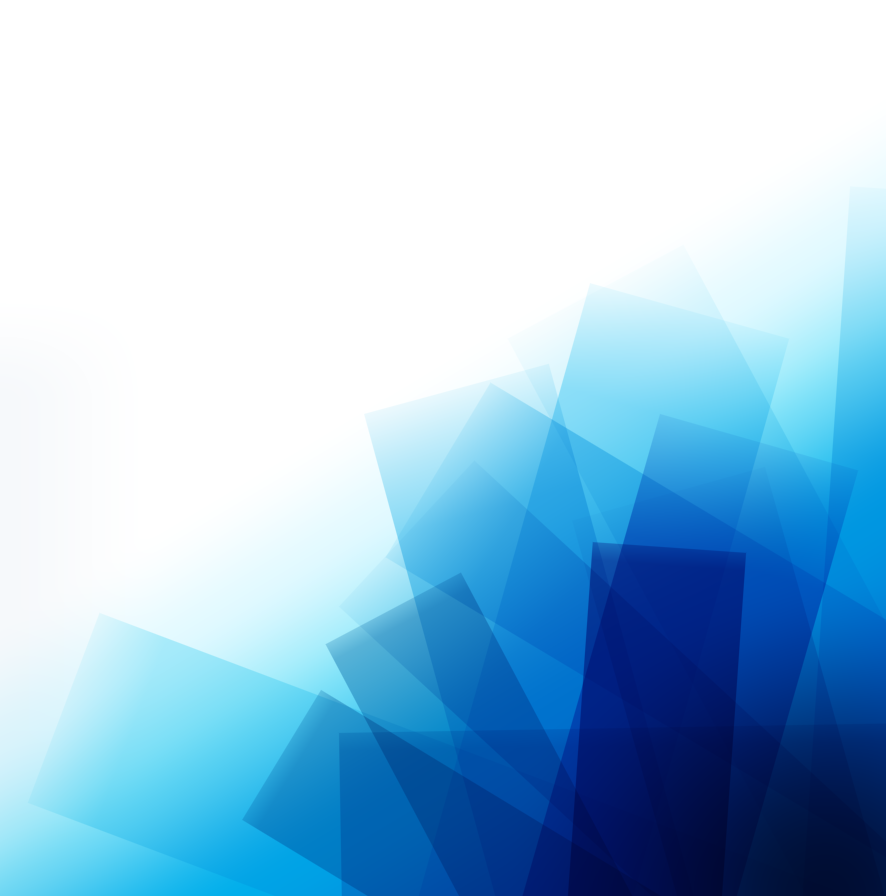
Write a Shadertoy shader that draws this background.

```glsl
// Translucent blue sheets fanning up from the lower right over a white to cyan glow.

const vec2 CANVAS = vec2(0.988, 1.0);

// Soft diagonal glow; depth grows towards the lower right.
vec3 glow(float depth) {
    const vec3 white = vec3(1.0);
    const vec3 ice   = vec3(0.87, 0.975, 1.0);
    const vec3 aqua  = vec3(0.56, 0.91, 0.98);
    const vec3 cyan  = vec3(0.0, 0.68, 0.92);
    const vec3 azure = vec3(0.0, 0.45, 0.84);
    vec3 color = mix(white, ice, smoothstep(-0.04, 0.14, depth));
    color = mix(color, aqua, smoothstep(0.10, 0.27, depth));
    color = mix(color, cyan, smoothstep(0.20, 0.44, depth));
    return mix(color, azure, smoothstep(0.42, 0.72, depth));
}

// Coverage of a long sheet whose short end runs from a to b.
// The sheet lies clockwise of that end and fades in over a given length.
float sheet(vec2 p, vec2 a, vec2 b, float fade) {
    float width = length(b - a);
    vec2 across = (b - a) / width;
    vec2 along = vec2(across.y, -across.x);
    float s = dot(p - a, across);
    float t = dot(p - a, along);
    float inside = min(min(s, width - s), t);
    float edge = 0.8 / iResolution.y;
    return smoothstep(-edge, edge, inside) * clamp((t + 0.03) / (fade + 0.03), 0.0, 1.0);
}

// Multiplies the colour by a tint where the sheet covers it.
vec3 stain(vec3 color, vec3 tint, float coverage) {
    return color * mix(vec3(1.0), tint, coverage);
}

void mainImage(out vec4 fragColor, in vec2 fragCoord) {
    vec2 p = fragCoord / iResolution.xy * CANVAS;

    const vec3 mist  = vec3(0.80, 0.94, 0.98);
    const vec3 sky   = vec3(0.60, 0.87, 0.96);
    const vec3 slate = vec3(0.60, 0.77, 0.86);
    const vec3 cobalt = vec3(0.35, 0.62, 0.87);
    const vec3 navy  = vec3(0.50, 0.50, 0.76);

    vec3 color = glow(0.27 - p.y + 0.6 * p.x);

    // Faint grey wash on the left margin
    float wash = smoothstep(0.18, 0.0, p.x) * smoothstep(0.68, 0.55, p.y);
    color *= 1.0 - vec3(0.035, 0.025, 0.015) * wash;

    // Tall pale sheets
    color = stain(color, mist, sheet(p, vec2(0.566, 0.622), vec2(0.762, 0.727), 0.25));
    color = stain(color, sky, sheet(p, vec2(0.948, 0.792), vec2(1.172, 0.777), 0.30));
    color = stain(color, vec3(0.66, 0.91, 0.98),
                  sheet(p, vec2(0.658, 0.684), vec2(0.880, 0.622), 0.12));

    // Crossing mid-blue sheets
    color = stain(color, sky, sheet(p, vec2(0.406, 0.538), vec2(0.612, 0.594), 0.14));
    color = stain(color, sky, sheet(p, vec2(0.430, 0.378), vec2(0.547, 0.573), 0.10));
    color = stain(color, vec3(0.65, 0.83, 0.93),
                  sheet(p, vec2(0.378, 0.323), vec2(0.529, 0.486), 0.18));
    color = stain(color, vec3(0.70, 0.82, 0.92),
                  sheet(p, vec2(0.638, 0.419), vec2(0.853, 0.479), 0.20));

    // Dark core
    color = stain(color, cobalt, sheet(p, vec2(0.736, 0.538), vec2(0.957, 0.475), 0.14));
    color = stain(color, navy, sheet(p, vec2(0.661, 0.395), vec2(0.832, 0.383), 0.02));

    // Low sheets reaching in from the left
    color = stain(color, vec3(0.74, 0.94, 0.98),
                  sheet(p, vec2(0.031, 0.104), vec2(0.111, 0.316), 0.08));
    color = stain(color, slate, sheet(p, vec2(0.270, 0.085), vec2(0.358, 0.230), 0.02));
    color = stain(color, slate, sheet(p, vec2(0.363, 0.281), vec2(0.514, 0.361), 0.02));
    color = stain(color, vec3(0.50, 0.80, 0.90),
                  sheet(p, vec2(0.378, 0.182), vec2(1.016, 0.193), 0.02));

    // Deep shade in the lower right corner
    float shade = smoothstep(0.36, 0.0, length(p - vec2(0.92, 0.0)));
    color *= 1.0 - vec3(0.8, 0.75, 0.68) * shade;

    fragColor = vec4(color, 1.0);
}
```
